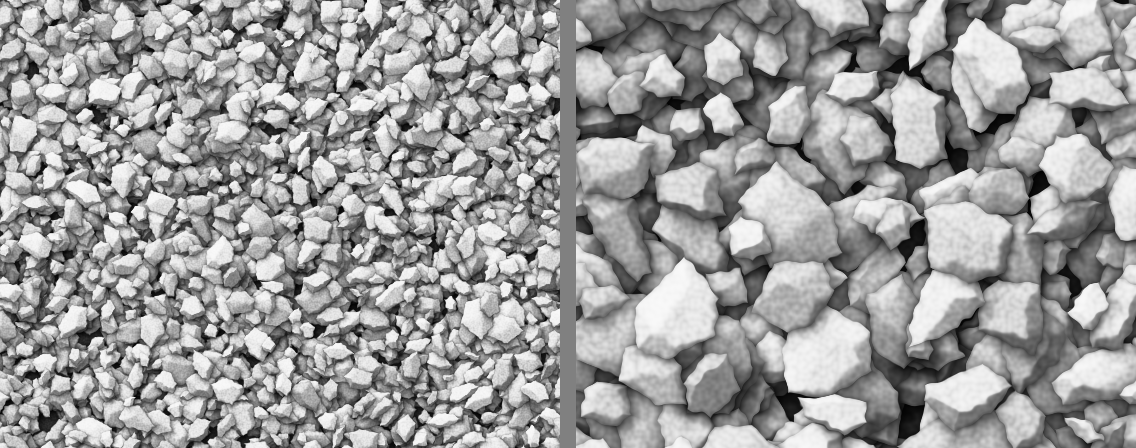
Left: the whole. Right: its middle third, enlarged.
A WebGL 2 fragment shader for this texture:

```glsl
#version 300 es
precision highp float;
// Draws a bed of crushed grey gravel: faceted, overlapping stones with dark gaps.

#define LAYERS 10
#define SIDES 6
#define CELL 0.068        // grid spacing of the stones, in canvas heights
#define SHADOW_WIDTH 0.0068
#define SHADOW_DEPTH 0.66
#define GAP_TONE 0.15
#define EXPOSURE 1.16
#define GRAIN 0.19
#define FACET_SHARPNESS 36.0
#define ROUGHNESS 0.0034
#define LIGHT vec3(-0.34, 0.60, 0.73)

uniform vec2 u_resolution;
out vec4 fragColor;

vec3 hash3(ivec3 key) {
    uvec3 v = uvec3(key) * 1664525u + 1013904223u;
    v.x += v.y * v.z; v.y += v.z * v.x; v.z += v.x * v.y;
    v ^= v >> 16u;
    v.x += v.y * v.z; v.y += v.z * v.x; v.z += v.x * v.y;
    return vec3(v >> 8u) / 16777216.0;
}

mat2 rotation(float a) {
    return mat2(cos(a), sin(a), -sin(a), cos(a));
}

float cornerSlope(ivec2 corner, vec2 offset) {
    float a = 6.28319 * hash3(ivec3(corner, 977)).x;
    return dot(vec2(cos(a), sin(a)), offset);
}

// Gradient noise, roughly -0.7 to 0.7
float noise(vec2 p) {
    ivec2 i = ivec2(floor(p));
    vec2 f = fract(p);
    vec2 u = f * f * f * (f * (f * 6.0 - 15.0) + 10.0);
    float low = mix(cornerSlope(i, f), cornerSlope(i + ivec2(1, 0), f - vec2(1, 0)), u.x);
    float high = mix(cornerSlope(i + ivec2(0, 1), f - vec2(0, 1)),
                     cornerSlope(i + ivec2(1, 1), f - vec2(1, 1)), u.x);
    return mix(low, high, u.y);
}

// Paints one stone, with its contact shadow, over the tone below it
float paintStone(float below, vec2 d, float radius, ivec3 id, float grain, float pixel) {
    if (length(d) > 1.5 * radius + 3.0 * SHADOW_WIDTH) return below;
    vec3 shape = hash3(id + ivec3(0, 0, 1));
    vec3 look = hash3(id + ivec3(0, 0, 2));

    float lean = 2.0 * shape.x - 1.0;
    mat2 turn = rotation(1.5708 * lean);
    vec2 stretch = vec2(1.0, mix(0.48, 0.92, shape.y));
    vec2 q = (d * turn) / (radius * stretch);

    // Tilted top face
    vec2 tilt = (look.xy - 0.5) * 0.7;
    float height = max(0.30 + dot(q, tilt), -0.2);
    float weight = exp(-FACET_SHARPNESS * height);
    vec3 normal = vec3(turn * (-tilt / stretch), 1.0);
    float lit = weight * dot(normalize(normal), normalize(LIGHT));
    float total = weight;

    // Side faces bound the outline and blend softly at the ridges
    float outline = -1.0;
    for (int i = 0; i < SIDES; i++) {
        vec3 h = hash3(id + ivec3(0, 0, 3 + i));
        float a = 6.28319 * (float(i) + 0.7 * h.x) / float(SIDES);
        vec2 dir = vec2(cos(a), sin(a));
        float edge = dot(q, dir) - mix(0.66, 1.0, h.y);
        vec2 slopeDir = dir / stretch;
        outline = max(outline, edge * radius / length(slopeDir));

        float slope = mix(0.35, 1.5, h.z);
        weight = exp(-FACET_SHARPNESS * max(-edge * slope, -0.2));
        normal = vec3(turn * slopeDir * slope, 1.0);
        float facet = dot(normalize(normal), normalize(LIGHT));
        lit += weight * max(facet, 0.06);
        total += weight;
    }
    lit = max(lit / total, 0.0);

    // Shadow falls mostly away from the light
    float away = 0.5 - 0.5 * dot(normalize(d + 1e-5), normalize(LIGHT.xy));
    float shadow = exp(-max(outline, 0.0) / (SHADOW_WIDTH * mix(0.35, 1.0, away)));
    shadow *= smoothstep(3.0 * SHADOW_WIDTH, SHADOW_WIDTH, outline);
    below *= 1.0 - SHADOW_DEPTH * mix(0.4, 1.0, away) * shadow;

    float tone = mix(0.70, 1.03, look.z) * (0.41 + 0.75 * lit);
    tone *= 1.0 + grain;
    tone *= mix(0.82, 1.0, smoothstep(0.0, -0.003, outline));
    return mix(below, tone, smoothstep(0.75, -0.75, outline / pixel));
}

void main() {
    vec2 p = gl_FragCoord.xy / u_resolution.y;
    float pixel = 1.0 / u_resolution.y;

    // Surface mottling and ragged outlines
    float fine = noise(p * 235.0);
    float medium = noise(p * 110.0 + 31.0);
    float grain = GRAIN * (fine + 0.6 * medium);
    vec2 ragged = p + ROUGHNESS * vec2(medium, noise(p * 95.0 + 67.0));

    // Stones from the deepest layer to the top one
    float tone = GAP_TONE * (1.0 + 2.0 * grain);
    for (int layer = 0; layer < LAYERS; layer++) {
        float depth = float(layer) / float(LAYERS - 1);
        mat2 frame = rotation(0.4 + 1.3 * float(layer));
        vec2 g = frame * ragged / CELL + 7.31 * float(layer);
        ivec2 home = ivec2(floor(g));
        float layerTone = mix(0.74, 1.0, depth);
        tone /= layerTone;
        for (int y = -1; y <= 1; y++)
        for (int x = -1; x <= 1; x++) {
            ivec3 id = ivec3(home + ivec2(x, y), 32 * layer);
            vec3 h = hash3(id);
            vec2 d = ((g - vec2(id.xy) - h.xy) * CELL) * frame;
            float radius = CELL * mix(0.24, 0.64, pow(h.z, 1.2));
            tone = paintStone(tone, d, radius, id, grain, pixel);
        }
        tone *= layerTone;
    }

    // Soft highlight limit
    tone *= EXPOSURE;
    tone = min(tone, 0.78 + 0.2 * (1.0 - exp(-max(tone - 0.78, 0.0) / 0.2)));
    fragColor = vec4(vec3(clamp(tone, 0.0, 1.0)), 1.0);
}
```
